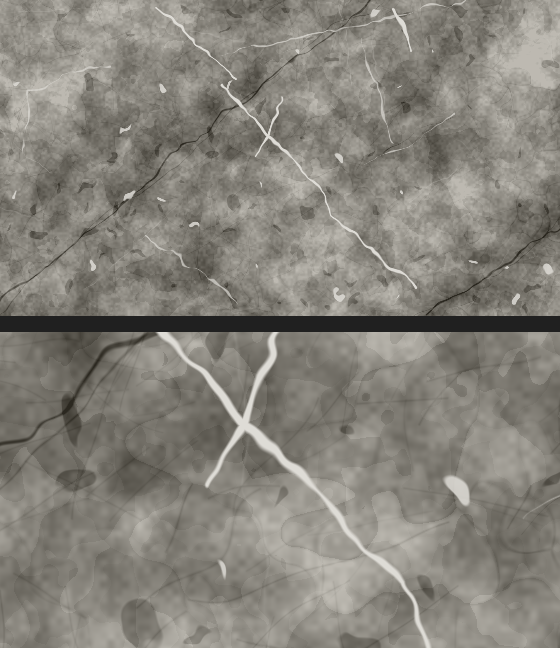
Top: the whole. Bottom: its middle third, enlarged.
A Shadertoy shader for this texture:

```glsl
// Grey-brown marble with diagonal dark cracks, white calcite veins and fine hairlines.

const float SOFT_EDGE = 0.0019;
const float DIAGONAL = 0.68;

vec2 hash2(vec2 p) {
    vec3 q = fract(p.xyx * vec3(0.1031, 0.1030, 0.0973));
    q += dot(q, q.yzx + 33.33);
    return fract((q.xx + q.yz) * q.zy);
}

float valueNoise(vec2 p) {
    vec2 i = floor(p), f = fract(p);
    f = f * f * (3.0 - 2.0 * f);
    float low = mix(hash2(i).x, hash2(i + vec2(1, 0)).x, f.x);
    float high = mix(hash2(i + vec2(0, 1)).x, hash2(i + vec2(1, 1)).x, f.x);
    return mix(low, high, f.y);
}

float fbm(vec2 p) {
    float sum = 0.0, gain = 0.533;
    for (int i = 0; i < 4; i++) {
        sum += gain * valueNoise(p);
        p = mat2(1.6, 1.2, -1.2, 1.6) * p + 7.1;
        gain *= 0.5;
    }
    return sum;
}

vec2 rotate(vec2 p, float a) {
    return vec2(cos(a) * p.x + sin(a) * p.y, cos(a) * p.y - sin(a) * p.x);
}

vec2 wobble(vec2 p, float freq, float seed) {
    return vec2(valueNoise(p * freq + seed), valueNoise(p * freq + seed + 41.0)) - 0.5;
}

float segment(vec2 p, vec2 a, vec2 b) {
    vec2 s = b - a;
    return length(p - a - s * clamp(dot(p - a, s) / dot(s, s), 0.0, 1.0));
}

float ink(float d, float halfWidth) {
    return 1.0 - smoothstep(halfWidth - SOFT_EDGE, halfWidth + SOFT_EDGE, d);
}

// Cellular noise: x = gap to the cell border, y = random tone of the cell
vec2 pebbles(vec2 p) {
    vec2 cell = floor(p);
    float nearest = 9.0, second = 9.0, tone = 0.0;
    for (int y = -1; y <= 1; y++)
    for (int x = -1; x <= 1; x++) {
        vec2 id = cell + vec2(x, y), r = hash2(id);
        float d = length(id + r - p);
        if (d < nearest) { second = nearest; nearest = d; tone = hash2(id + 9.7).x; }
        else second = min(second, d);
    }
    return vec2(second - nearest, tone);
}

// Scattered thin strokes that lean along one direction
float strokes(vec2 p, float scale, float share, float spread, float halfWidth) {
    vec2 cell = floor(p * scale);
    float cover = 0.0;
    for (int y = -1; y <= 1; y++)
    for (int x = -1; x <= 1; x++) {
        vec2 id = cell + vec2(x, y);
        vec2 r = hash2(id + scale), k = hash2(id + scale + 17.3);
        if (k.x > share) continue;
        float angle = DIAGONAL + (k.y - 0.5) * spread;
        vec2 arm = vec2(cos(angle), sin(angle)) * (0.35 + 0.6 * r.x);
        float d = segment(p, (id + r - arm) / scale, (id + r + arm) / scale);
        cover = max(cover, ink(d, halfWidth) * (0.35 + 0.65 * k.x / share));
    }
    return cover;
}

// Scattered chips with ragged outlines
float flecks(vec2 p, float scale, float share, float size) {
    p += wobble(p, 45.0, 3.0) * 0.022;
    vec2 id = floor(p * scale), r = hash2(id + 5.5), k = hash2(id + 80.0);
    vec2 offset = rotate((fract(p * scale) - 0.3 - 0.4 * r) / scale, k.y * 3.0);
    return step(k.x, share) * ink(length(offset * vec2(0.65, 1.4)), size * (0.4 + r.x));
}

float darkCracks(vec2 p) {
    float d = segment(p, vec2(-0.03, 0.02), vec2(0.36, 0.33));
    d = min(d, segment(p, vec2(0.36, 0.33), vec2(0.72, 0.66)));
    d = min(d, segment(p, vec2(0.72, 0.66), vec2(1.22, 1.03)));
    d = min(d, segment(p, vec2(1.33, 0.01), vec2(1.58, 0.15)));
    d = min(d, segment(p, vec2(1.58, 0.15), vec2(1.82, 0.32)));
    return min(d, segment(p, vec2(1.13, 0.46), vec2(1.42, 0.62)) + 0.002);
}

float boldVeins(vec2 p) {
    float d = segment(p, vec2(0.50, 0.98), vec2(0.75, 0.75));
    d = min(d, segment(p, vec2(0.70, 0.73), vec2(1.02, 0.40)));
    d = min(d, segment(p, vec2(1.02, 0.40), vec2(1.05, 0.32)));
    d = min(d, segment(p, vec2(1.05, 0.32), vec2(1.31, 0.09)));
    d = min(d, segment(p, vec2(0.90, 0.70), vec2(0.82, 0.51)));
    return min(d, segment(p, vec2(1.25, 0.97), vec2(1.30, 0.85)));
}

float faintVeins(vec2 p) {
    float d = segment(p, vec2(0.70, 0.83), vec2(1.48, 1.0));
    d = min(d, segment(p, vec2(0.09, 0.72), vec2(0.36, 0.80)));
    d = min(d, segment(p, vec2(0.08, 0.50), vec2(0.09, 0.72)));
    d = min(d, segment(p, vec2(1.15, 0.88), vec2(1.24, 0.55)));
    d = min(d, segment(p, vec2(0.46, 0.26), vec2(0.75, 0.04)));
    return min(d, segment(p, vec2(1.15, 0.47), vec2(1.45, 0.64)));
}

void mainImage(out vec4 fragColor, in vec2 fragCoord) {
    vec2 p = fragCoord / iResolution.y;
    vec2 bent = p + wobble(p, 9.0, 0.0) * 0.035 + wobble(p, 34.0, 8.0) * 0.012;
    vec2 along = rotate(bent, DIAGONAL);

    // Cloudy stone body with rounded inclusions
    float tone = 0.565 + 0.42 * (fbm(along * vec2(2.2, 4.5) + 3.0) - 0.5);
    tone += 0.34 * (fbm(bent * 15.0) - 0.5) + 0.09 * (valueNoise(p * 130.0) - 0.5);
    vec2 large = pebbles(bent * 9.0 + wobble(p, 20.0, 2.0));
    vec2 small = pebbles(bent * 24.0 + wobble(p, 50.0, 6.0));
    tone += 0.07 * (large.y - 0.5) + 0.08 * (small.y - 0.5);
    tone -= 0.06 * (1.0 - smoothstep(0.0, 0.12, large.x)) * valueNoise(p * 7.0);
    tone -= 0.13 * flecks(bent, 13.0, 0.22, 0.013);

    // Dark cracks with smoky halos and loose side strands
    float vary = valueNoise(p * 28.0);
    float crack = darkCracks(bent);
    float strand = darkCracks(p + wobble(p, 6.0, 20.0) * 0.07 + wobble(p, 30.0, 5.0) * 0.012);
    float smoke = smoothstep(0.2, 0.8, fbm(along * vec2(3.0, 9.0)));
    tone -= 0.16 * smoke * exp(-crack * 13.0);
    tone -= 0.22 * ink(crack, 0.0032 * vary + 0.0006) + 0.13 * ink(strand, 0.002 * vary);

    // Hairlines, denser in patches
    float patches = smoothstep(0.3, 0.65, fbm(p * 3.0 + 11.0));
    vec2 hairPoint = p + wobble(p, 12.0, 30.0) * 0.035;
    float hair = 0.0;
    for (int i = 0; i < 3; i++) {
        float scale = 5.0 + 4.3 * float(i);
        hair += strokes(hairPoint + float(i) * 3.7, scale, 0.75, 2.6, 0.0005);
    }
    tone -= 0.10 * min(hair, 1.8) * (0.25 + 0.75 * patches);

    // White veins, broken threads and chips
    vec2 brittle = p + wobble(p, 14.0, 50.0) * 0.024 + wobble(p, 50.0, 60.0) * 0.009;
    float white = ink(boldVeins(brittle), 0.0015 + 0.0038 * vary);
    white = max(white, 0.7 * ink(faintVeins(brittle), 0.0055 * vary - 0.0012));
    white = max(white, 0.3 * strokes(brittle + 6.0, 4.5, 0.3, 4.5, 0.003 * vary - 0.0008));
    white = max(white, 0.85 * flecks(p, 9.0, 0.10, 0.009));
    tone = mix(clamp(tone, 0.17, 0.74), 0.87, white);

    vec3 warmShift = vec3(0.0, 0.013, 0.045) * (1.0 - 0.3 * white);
    fragColor = vec4(tone - warmShift, 1.0);
}
```
